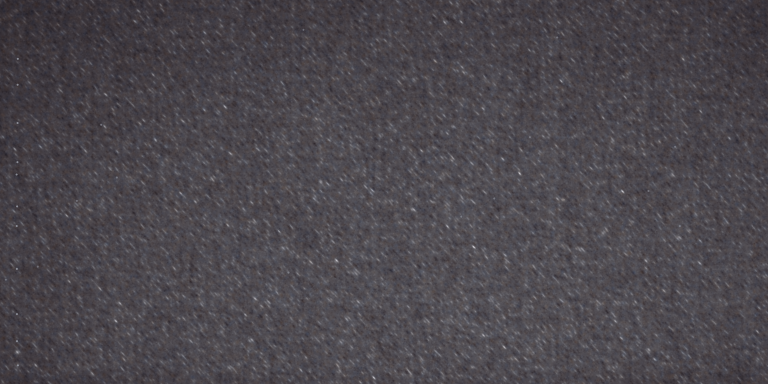
Give the GLSL for this texture, as a WebGL 1 fragment shader.

```glsl
precision highp float;
uniform vec2 u_resolution;

// Lengths are in canvas heights
const vec2 TWILL_SIZE = vec2(0.0145, 0.0066);
const vec2 WARP_SIZE = vec2(0.0080, 0.1400);
const vec2 WEFT_SIZE = vec2(0.1100, 0.0065);
const vec2 GRAIN_SIZE = vec2(0.0042, 0.0042);
const vec2 DYE_SIZE = vec2(0.0100, 0.0100);
const vec2 CLOUD_SIZE = vec2(0.1200, 0.2000);
const vec2 TWILL_JITTER = vec2(1.0, 0.4);
const vec2 FULL_JITTER = vec2(1.0, 1.0);
const float TWILL_ANGLE = -0.82;
const float TWILL_GAIN = 0.062;
const float WARP_GAIN = 0.019;
const float WEFT_GAIN = 0.013;
const float GRAIN_GAIN = 0.033;
const float CLOUD_GAIN = 0.011;
const float GLINT_START = 0.15;
const float GLINT_GAIN = 0.130;
const float FIBRE_FALLOFF = 4.5;

const float LIGHT_PEAK = 0.326;
const vec2 LIGHT_CENTRE = vec2(0.58, 0.24);
const vec2 LIGHT_FADE = vec2(0.20, 0.11);
const float HEM_HEIGHT = 0.05;
const float HEM_SHADE = 0.025;

const vec3 SHADOW_TINT = vec3(0.005, -0.017, 0.006);
const vec3 BRIGHT_TINT = vec3(-0.003, -0.011, 0.011);
const vec3 DYE_SHIFT = vec3(0.016, 0.000, -0.018);

const float LINT_CELL = 0.035;
const float LINT_RADIUS = 0.0042;
const float LINT_CHANCE = 0.006;
const float SEAM_X = 0.045;
const float SEAM_CHANCE = 0.25;
const vec3 LINT_COLOUR = vec3(0.62, 0.64, 0.68);

float hash(vec2 p) {
  vec3 q = fract(vec3(p.xyx) * 0.1031);
  q += dot(q, q.yzx + 33.33);
  return fract((q.x + q.y) * q.z);
}

vec2 hash2(vec2 p) {
  return vec2(hash(p + 17.3), hash(p + 61.7));
}

mat2 rotation(float angle) {
  float c = cos(angle), s = sin(angle);
  return mat2(c, -s, s, c);
}

// Cellular field: one soft light or dark fibre per jittered cell
float fibres(vec2 p, vec2 size, vec2 jitter, float seed) {
  vec2 q = p / size;
  vec2 cell = floor(q);
  float sum = 0.0;
  for (int j = -1; j <= 1; j++) {
    for (int i = -1; i <= 1; i++) {
      vec2 id = cell + vec2(float(i), float(j));
      vec2 centre = 0.5 + (hash2(id + seed) - 0.5) * jitter;
      vec2 d = q - id - centre;
      float shade = 2.0 * hash(id + seed) - 1.0;
      sum += shade * exp(-FIBRE_FALLOFF * dot(d, d));
    }
  }
  return sum;
}

// Rare soft dots, each kept inside its own cell
float lint(vec2 p, float chance, float spread, float seed) {
  vec2 q = p / LINT_CELL;
  vec2 id = floor(q);
  vec2 centre = 0.5 + (hash2(id + seed) - 0.5) * vec2(spread, 0.7);
  float d = length(q - id - centre) * LINT_CELL;
  float present = step(hash(id + seed + 5.0), chance);
  return present * (1.0 - smoothstep(0.2 * LINT_RADIUS, LINT_RADIUS, d));
}

// Broad pool of light with a dim lower hem
float lighting(vec2 uv) {
  vec2 d = uv - LIGHT_CENTRE;
  float hem = 1.0 - smoothstep(0.0, HEM_HEIGHT, uv.y);
  return LIGHT_PEAK - dot(LIGHT_FADE, d * d) - HEM_SHADE * hem;
}

void main() {
  vec2 uv = gl_FragCoord.xy / u_resolution;
  vec2 p = gl_FragCoord.xy / u_resolution.y;

  // Weave: diagonal twill over uneven warp and weft
  float twill = fibres(rotation(TWILL_ANGLE) * p, TWILL_SIZE, TWILL_JITTER, 11.0);
  float weave = TWILL_GAIN * twill
    + WARP_GAIN * fibres(p, WARP_SIZE, FULL_JITTER, 37.0)
    + WEFT_GAIN * fibres(p, WEFT_SIZE, FULL_JITTER, 53.0)
    + GRAIN_GAIN * fibres(p, GRAIN_SIZE, FULL_JITTER, 71.0)
    + CLOUD_GAIN * fibres(p, CLOUD_SIZE, FULL_JITTER, 97.0);
  float glint = max(twill - GLINT_START, 0.0);
  weave += GLINT_GAIN * glint * glint;

  // Stronger weave contrast where the light is stronger
  float light = lighting(uv);
  float value = light + weave * light / 0.30;
  vec3 tint = mix(SHADOW_TINT, BRIGHT_TINT, smoothstep(0.22, 0.40, value));
  vec3 colour = value + tint;

  // Uneven dye drifts between warm and cool
  colour += DYE_SHIFT * fibres(p, DYE_SIZE, FULL_JITTER, 113.0);

  // Loose lint, with a sparse row along the left seam
  float specks = 0.5 * lint(p, LINT_CHANCE, 0.7, 131.0);
  vec2 seam = p - vec2(SEAM_X - 0.5 * LINT_CELL, 0.0);
  float onSeam = step(0.0, seam.x) * step(seam.x, LINT_CELL);
  specks = max(specks, 0.8 * onSeam * lint(seam, SEAM_CHANCE, 0.1, 173.0));
  colour = mix(colour, LINT_COLOUR, specks);

  gl_FragColor = vec4(clamp(colour, 0.0, 1.0), 1.0);
}
```
